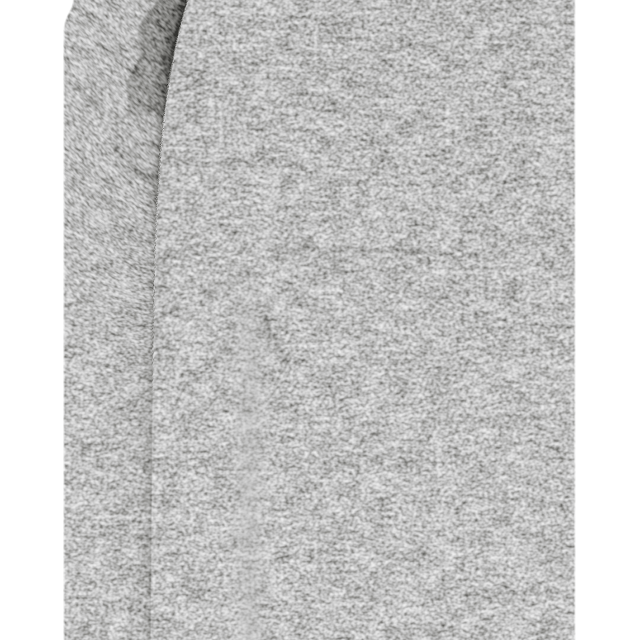
This texture is drawn by a WebGL 2 fragment shader. Its source:

```glsl
#version 300 es
precision highp float;
// Heather grey knit on white: a broad panel beside a narrow sleeve, split by a fold.
// Layered gradient noise makes the speckle and the sideways streaks; distance
// to a curved fold line gives the seam shadow and the rumpled flap at the top.

uniform vec2 u_resolution;
out vec4 outColor;

// Layout, in canvas units
const float LEFT_EDGE = 0.100;
const float RIGHT_EDGE = 0.898;
const float EDGE_SOFTNESS = 0.0025;
const float FLAP_WIDTH = 0.062;
const float FLAP_BOTTOM = 0.81;

// Tone
const float BASE_TONE = 0.760;
const float SPECKLE = 0.21;
const float FIBRE = 0.18;
const float STREAK = 0.15;
const float PATCH = 0.09;
const vec3 SHADOW_TINT = vec3(0.0, -0.001, -0.012);

// Cells per canvas side
const vec2 SPECKLE_FREQ = vec2(135.0, 175.0);
const vec2 FIBRE_FREQ = vec2(195.0, 235.0);
const vec2 STREAK_FREQ = vec2(42.0, 125.0);
const vec2 PATCH_FREQ = vec2(18.0, 34.0);

vec2 gradientAt(vec2 cell) {
    vec3 h = fract(cell.xyx * vec3(0.1031, 0.1030, 0.0973));
    h += dot(h, h.yzx + 33.33);
    float angle = 6.28318 * fract((h.x + h.y) * h.z);
    return vec2(cos(angle), sin(angle));
}

float gradientNoise(vec2 p) {
    vec2 i = floor(p);
    vec2 f = p - i;
    vec2 w = f * f * f * (f * (f * 6.0 - 15.0) + 10.0);
    vec2 e = vec2(1.0, 0.0);
    float a = dot(gradientAt(i), f);
    float b = dot(gradientAt(i + e), f - e);
    float c = dot(gradientAt(i + e.yx), f - e.yx);
    float d = dot(gradientAt(i + e.xx), f - e.xx);
    return mix(mix(a, b, w.x), mix(c, d, w.x), w.y);
}

mat2 rotation(float angle) {
    float c = cos(angle), s = sin(angle);
    return mat2(c, s, -s, c);
}

float segmentDistance(vec2 p, vec2 a, vec2 b) {
    vec2 ab = b - a;
    return length(p - a - ab * clamp(dot(p - a, ab) / dot(ab, ab), 0.0, 1.0));
}

float foldLine(float y) {
    return 0.235 + 0.008 * y + 0.05 * pow(y, 6.0);
}

// Soft dark line that thins out away from its segment
float crease(vec2 p, vec2 a, vec2 b, float width) {
    p += 0.006 * vec2(gradientNoise(p * 60.0), gradientNoise(p * 60.0 + 31.0));
    float d = segmentDistance(p, a, b) / width;
    return exp(-d * d);
}

float knit(vec2 p) {
    float speckle = gradientNoise(p * SPECKLE_FREQ);
    float fibre = gradientNoise(rotation(0.45) * (p * FIBRE_FREQ) + 57.0);
    float streak = gradientNoise(rotation(0.06) * (p * STREAK_FREQ) + 113.0);
    float patches = gradientNoise(p * PATCH_FREQ + 201.0);
    float v = SPECKLE * speckle + FIBRE * fibre + STREAK * streak + PATCH * patches;
    return v - 1.2 * v * v;
}

// Darkening left of the fold: seam line, soft shade, flap and its deep gap
float foldShadow(vec2 p, float left) {
    float rise = smoothstep(0.5, 0.9, p.y);
    float side = smoothstep(-0.002, 0.002, left);
    float seam = mix(0.13, 0.24, rise) * exp(-max(left, 0.0) / mix(0.005, 0.010, rise));
    float shade = 0.05 * exp(-max(left, 0.0) / 0.03);

    float ragged = 0.022 * gradientNoise(vec2(p.y * 17.0, 4.3));
    float width = FLAP_WIDTH + ragged - 0.02 * smoothstep(0.95, 1.0, p.y);
    float bottom = FLAP_BOTTOM + 0.25 * max(0.05 - left, 0.0);
    float flap = smoothstep(0.004, -0.004, left - width)
               * smoothstep(bottom, bottom + 0.012, p.y);
    float rim = exp(-abs(left - width) / 0.006);
    float gap = smoothstep(0.83, 0.98, p.y) * exp(-max(left, 0.0) / 0.018);
    return side * (seam + shade + flap * (0.11 + 0.10 * rim) + 0.20 * gap);
}

void main() {
    vec2 p = gl_FragCoord.xy / u_resolution;
    float left = foldLine(p.y) - p.x;
    float sleeve = smoothstep(-0.002, 0.002, left);

    // Sleeve knit slants downwards to the right near the top
    vec2 q = p;
    q.y += sleeve * 0.6 * smoothstep(0.35, 0.75, p.y) * (p.x - LEFT_EDGE);

    // Faint pressed band where the speckle is calmer
    float band = exp(-pow((p.x - 0.39) / 0.022, 2.0)) * smoothstep(0.65, 0.4, p.y);
    float tone = BASE_TONE - 0.025 * p.y + knit(q) * (1.0 - 0.4 * band);

    // Folds and small creases
    tone -= foldShadow(p, left);
    tone -= 0.12 * crease(p, vec2(0.415, 0.50), vec2(0.450, 0.43), 0.005);
    tone -= 0.06 * crease(p, vec2(0.430, 0.612), vec2(0.700, 0.606), 0.004);
    tone -= 0.14 * sleeve * crease(p, vec2(0.215, 0.728), vec2(0.243, 0.722), 0.005);

    // Cloth outline with a rounded shoulder at the upper left
    float shoulder = smoothstep(0.94, 1.0, p.y);
    float leftEdge = LEFT_EDGE + 0.015 * shoulder * shoulder;
    float cloth = smoothstep(-EDGE_SOFTNESS, EDGE_SOFTNESS, p.x - leftEdge)
                * smoothstep(-EDGE_SOFTNESS, EDGE_SOFTNESS, RIGHT_EDGE - p.x);

    vec3 fabric = vec3(clamp(tone, 0.2, 0.93)) + SHADOW_TINT * smoothstep(0.8, 0.5, tone);
    outColor = vec4(mix(vec3(1.0), fabric, cloth), 1.0);
}
```
